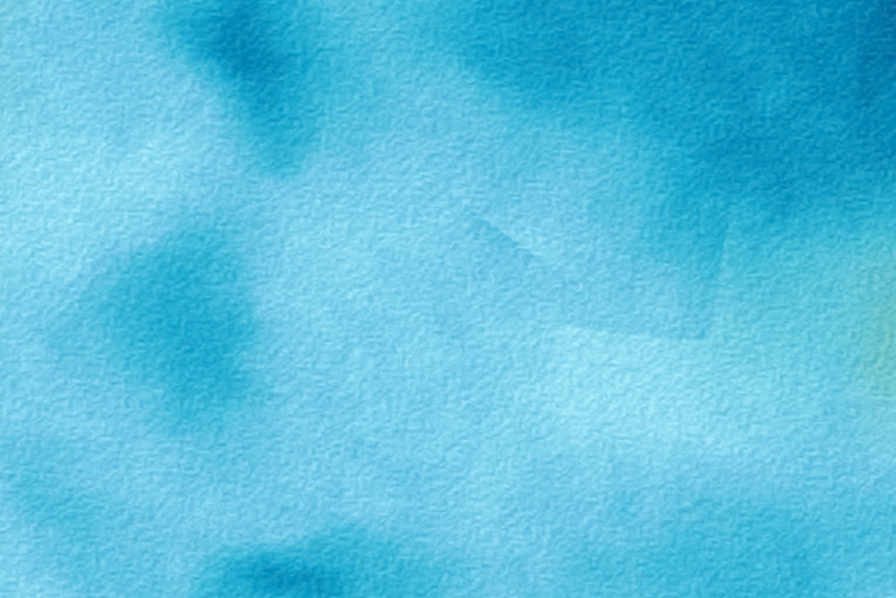
Reproduce this texture procedurally as a WebGL 1 fragment shader.

```glsl
precision highp float;
// Sky-blue watercolour washes with soft pigment clouds on fine embossed paper.
uniform vec2 u_resolution;

#define BASE_TONE 0.88
#define CLOUD_SCALE 3.2
#define CLOUD_CONTRAST 0.55
#define EDGE_WARP 0.24
#define MOTTLE_CONTRAST 0.24
#define GRAIN_SCALE 150.0
#define GRAIN_RELIEF 0.088
#define RIM_SOFTNESS 0.005

const vec3 DEEP = vec3(0.0, 0.37, 0.58);
const vec3 OCEAN = vec3(0.02, 0.55, 0.72);
const vec3 CERULEAN = vec3(0.11, 0.66, 0.81);
const vec3 AZURE = vec3(0.25, 0.73, 0.85);
const vec3 SKY = vec3(0.42, 0.78, 0.90);
const vec3 PALE = vec3(0.53, 0.845, 0.935);
const vec3 TEAL = vec3(0.31, 0.76, 0.83);
const vec3 SAGE = vec3(0.42, 0.75, 0.72);

float hash(vec2 p) {
  vec3 q = fract(vec3(p.xyx) * 0.1031);
  q += dot(q, q.yzx + 33.33);
  return fract((q.x + q.y) * q.z);
}

float noise(vec2 p) {
  vec2 i = floor(p), f = fract(p);
  f = f * f * (3.0 - 2.0 * f);
  return mix(mix(hash(i), hash(i + vec2(1.0, 0.0)), f.x),
             mix(hash(i + vec2(0.0, 1.0)), hash(i + vec2(1.0, 1.0)), f.x), f.y);
}

float fbm(vec2 p) {
  float sum = 0.0, amp = 0.5;
  for (int i = 0; i < 5; i++) {
    sum += amp * noise(p);
    p = mat2(1.6, 1.2, -1.2, 1.6) * p + 17.3;
    amp *= 0.5;
  }
  return sum;
}

// Soft elliptical pool of pigment
float pool(vec2 p, vec2 centre, vec2 radius) {
  vec2 d = (p - centre) / radius;
  return exp(-dot(d, d));
}

// Dried wash border: bright outside, darker inside; d is the signed distance
float rim(float d, float reach) {
  float outside = smoothstep(-RIM_SOFTNESS, RIM_SOFTNESS, d);
  return mix(-0.7, 1.0, outside) * exp(-abs(d) / reach);
}

// Paper relief lit from the upper left, with finer tooth on top
float paper(vec2 p) {
  vec2 q = p * GRAIN_SCALE * vec2(0.85, 1.1);
  q += 0.9 * vec2(noise(q * 0.4), noise(q * 0.4 + 41.0));
  vec2 lightStep = vec2(-0.3, 0.4);
  float relief = noise(q + lightStep) - noise(q - lightStep);
  return relief + 0.7 * (noise(q * 1.5 + 9.0) - 0.5);
}

vec3 ramp(float t) {
  vec3 c = mix(DEEP, OCEAN, smoothstep(-0.4, 0.0, t));
  c = mix(c, CERULEAN, clamp(t * 4.0, 0.0, 1.0));
  c = mix(c, AZURE, clamp(t * 4.0 - 1.0, 0.0, 1.0));
  c = mix(c, SKY, clamp(t * 4.0 - 2.0, 0.0, 1.0));
  return mix(c, PALE, clamp(t * 4.0 - 3.0, 0.0, 1.4));
}

void main() {
  vec2 uv = gl_FragCoord.xy / u_resolution;
  vec2 p = vec2(uv.x * 1.5, uv.y);
  vec2 drift = vec2(fbm(p * 4.0), fbm(p * 4.0 + 31.0)) - 0.48;
  vec2 w = p + EDGE_WARP * drift;

  // Clouded ground and fine mottling
  float tone = BASE_TONE + CLOUD_CONTRAST * (fbm(w * CLOUD_SCALE + 5.0) - 0.48);
  tone += MOTTLE_CONTRAST * (fbm(p * 20.0) - 0.48);

  // Dark corner wash, its arm along the top, and pools of pigment
  float corner = length((w - vec2(1.52, 1.04)) / vec2(0.84, 0.60));
  tone -= 0.76 * smoothstep(1.06, 0.50, corner);
  tone -= 0.40 * pool(p, vec2(1.52, 1.0), vec2(0.24, 0.26));
  tone -= 0.46 * pool(w, vec2(0.88, 0.93), vec2(0.17, 0.15));
  tone -= 0.62 * pool(w, vec2(0.44, 0.87), vec2(0.13, 0.11));
  tone -= 0.46 * pool(w, vec2(0.34, 0.98), vec2(0.21, 0.13));
  tone -= 0.42 * pool(w, vec2(0.38, 0.49), vec2(0.11, 0.17));
  tone -= 0.18 * pool(w, vec2(0.25, 0.42), vec2(0.26, 0.12));
  tone -= 0.74 * pool(w, vec2(0.53, 0.01), vec2(0.17, 0.09));
  tone -= 0.32 * pool(w, vec2(0.13, 0.13), vec2(0.19, 0.11));
  tone -= 0.50 * pool(w, vec2(1.18, 0.04), vec2(0.38, 0.17));
  tone -= 0.26 * pool(w, vec2(1.46, 0.24), vec2(0.16, 0.14));

  // Pale lifted areas
  tone += 0.16 * pool(w, vec2(0.20, 0.72), vec2(0.22, 0.16));
  tone += 0.14 * pool(w, vec2(0.30, 0.20), vec2(0.13, 0.10));
  tone += 0.16 * pool(w, vec2(1.08, 0.34), vec2(0.17, 0.11));

  // Crisp borders of overlapping dried washes
  vec2 r = p + 0.03 * drift;
  float below = 0.435 + 0.45 * (r.x - 1.19) * (r.x - 1.19) - r.y;
  float beside = r.x - 1.19 - 0.16 * (r.y - 0.43);
  float patchMask = smoothstep(0.90, 0.98, p.x) * smoothstep(0.72, 0.56, p.y);
  tone += 0.17 * patchMask * rim(max(below, beside), 0.09);
  float slant = r.y - 0.66 + 0.7 * (r.x - 0.78);
  tone += 0.16 * rim(slant, 0.06) * pool(p, vec2(0.86, 0.62), vec2(0.12, 0.11));

  // Pigment colours, greener to the right, then paper grain
  vec3 colour = ramp(tone);
  colour = mix(colour, TEAL, 0.65 * pool(w, vec2(1.38, 0.51), vec2(0.20, 0.16)));
  colour = mix(colour, SAGE, 0.6 * pool(w, vec2(1.51, 0.46), vec2(0.07, 0.11)));
  colour = mix(colour, SAGE, 0.3 * pool(w, vec2(0.0, 0.78), vec2(0.04, 0.24)));
  colour += GRAIN_RELIEF * paper(p) * vec3(1.2, 0.8, 0.6);
  gl_FragColor = vec4(clamp(colour, 0.0, 1.0), 1.0);
}
```
